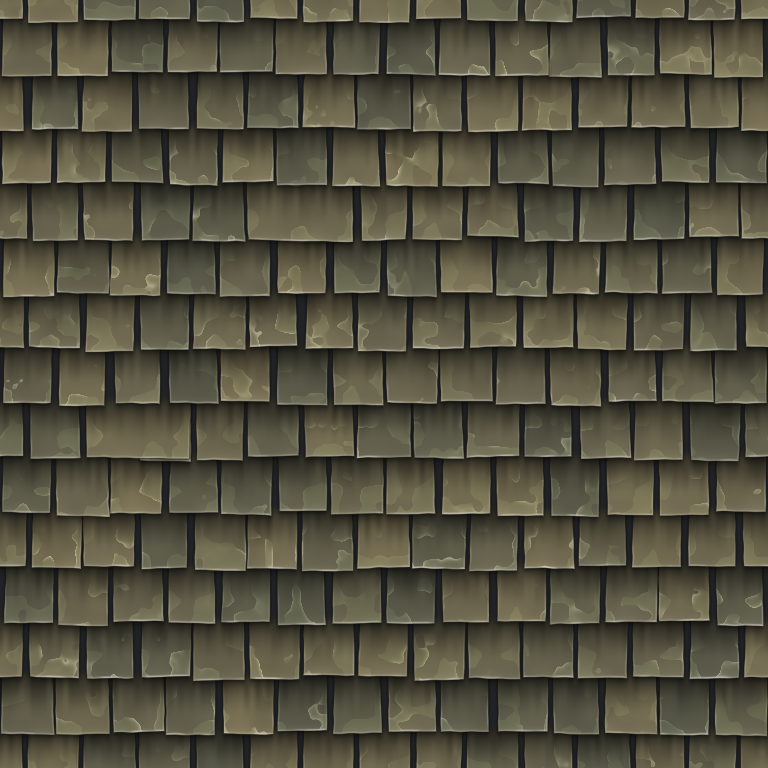
This texture is drawn by a WebGL 1 fragment shader. Its source:

```glsl
precision highp float;
uniform vec2 u_resolution;

float hash(vec2 p) {
  vec3 q = fract(p.xyx * vec3(0.1031, 0.1030, 0.0973));
  q += dot(q, q.yzx + 33.33);
  return fract((q.x + q.y) * q.z);
}

float noise(vec2 p) {
  vec2 i = floor(p), f = fract(p);
  f = f * f * (3.0 - 2.0 * f);
  return mix(mix(hash(i), hash(i + vec2(1.0, 0.0)), f.x),
             mix(hash(i + vec2(0.0, 1.0)), hash(i + 1.0), f.x), f.y);
}

// Paints one shingle over what lies under it; p is 0..1 across its cell.
vec3 paintShingle(vec3 under, vec2 p, vec2 id, float pixel) {
  vec2 seed = id * 7.0 + 3.0;
  float wear = hash(id + 41.0);

  // Uneven, slightly leaning edges; a few shingles are double width
  float left = 0.09 * hash(id + 11.0) + 0.07 * (hash(id + 17.0) - 0.5) * (p.y - 0.5);
  float right = 1.0 - 0.09 * hash(id + 23.0) + 0.07 * (hash(id + 29.0) - 0.5) * (p.y - 0.5);
  right += step(0.988, hash(id + 71.0));
  float bottom = 0.1 * (hash(id + 31.0) - 0.5) + 0.06 * (hash(id + 37.0) - 0.5) * (p.x - 0.5);
  float wobble = 0.018 * (noise(p * 5.0 + seed) - 0.5);
  float side = min(p.x - left, right - p.x) + wobble;
  float rise = p.y - bottom + wobble;
  float edge = min(side, rise);

  // Shadow cast on the row below
  under *= 1.0 - 0.55 * exp(-13.0 * max(-rise, 0.0)) * smoothstep(-0.06, 0.05, side);

  // Weathered body, darker and streaked toward the top
  vec3 body = mix(vec3(0.335, 0.335, 0.275), vec3(0.455, 0.42, 0.315), hash(id + 53.0));
  body *= mix(0.4, 1.0, 1.0 - smoothstep(0.25, 1.25, p.y));
  float streak = noise(vec2(p.x * 10.0, p.y * 0.7) + seed) - 0.5;
  body *= 1.0 + 0.35 * streak * smoothstep(0.2, 0.9, p.y);
  body *= 0.94 + 0.12 * noise(p * 2.5 + seed + 5.0);
  body = mix(body, vec3(0.13, 0.135, 0.145), smoothstep(0.95, 1.2, p.y));

  // Chipped patches with a bright crease along their contour
  float low = 1.0 - smoothstep(0.35, 0.9, p.y);
  float chip = 0.75 * noise(p * 3.3 + seed + 1.7) + 0.25 * noise(p * 7.0 + seed);
  chip -= 0.46 + 0.75 * max(edge, 0.0);
  float patchy = smoothstep(0.0, 0.02, chip);
  float glint = smoothstep(0.3, 0.8, noise(p * 4.0 + seed + 9.0));
  body += vec3(0.035, 0.045, 0.025) * patchy * low;
  body += vec3(0.36, 0.35, 0.31) * patchy * exp(-18.0 * max(chip, 0.0)) * low * wear * glint;

  // Light catching the lower rim and the sides
  float rim = 1.0 - smoothstep(0.018, 0.055, rise);
  float sideRim = (1.0 - smoothstep(0.012, 0.05, side)) * (1.0 - smoothstep(0.2, 0.95, p.y));
  body += 0.07 * exp(-9.0 * max(rise, 0.0));
  float shine = max(rim * mix(0.3, 1.0, glint * (0.4 + 0.6 * wear)), sideRim * (0.2 + 0.3 * glint));
  body = mix(body, vec3(0.80, 0.78, 0.73), 0.8 * shine);
  body *= mix(0.5, 1.0, smoothstep(0.0, 0.02, edge));

  return mix(under, body, smoothstep(-pixel, pixel, edge));
}

void main() {
  vec2 grid = gl_FragCoord.xy / u_resolution * 14.0 - vec2(0.0, 0.635);
  float pixel = 7.0 / min(u_resolution.x, u_resolution.y);
  vec3 color = vec3(0.12, 0.12, 0.11);

  // Lower rows first, so that each row overlaps the one beneath
  for (int k = -1; k <= 1; k++) {
    float row = floor(grid.y) + float(k);
    float x = grid.x + 0.5 * mod(row, 2.0);
    for (int j = 0; j < 4; j++) {
      float column = floor(x) + 1.0 - float(j);
      vec2 id = mod(vec2(column, row), 14.0);
      color = paintShingle(color, vec2(x - column, grid.y - row), id, pixel);
    }
  }
  gl_FragColor = vec4(color, 1.0);
}
```
